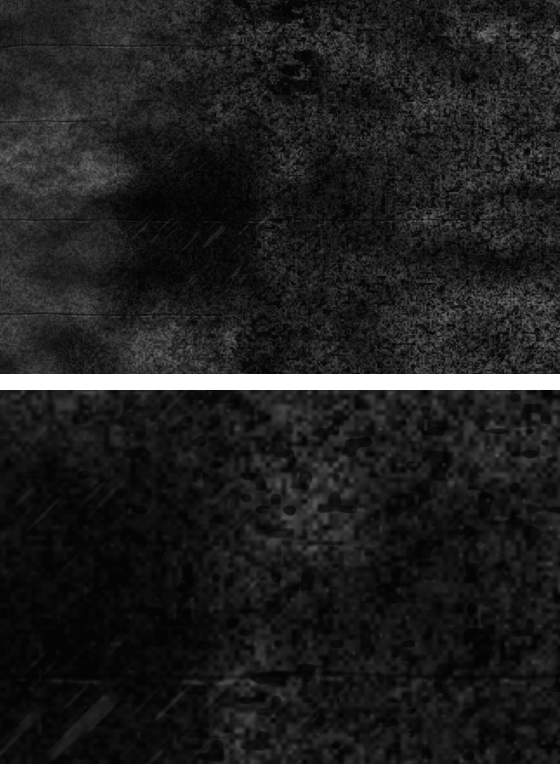
Top, the full canvas; bottom, a detail of the centre.
Give the GLSL for this texture, as a Shadertoy shader.

```glsl
// Weathered near-black concrete wall: slabs with chipped seams, soot stains,
// pale worn plaster and fine grit. Soft boxes lay out the stains and worn areas;
// layered value noise makes their edges ragged and adds grain, pits and scratches.

const float BASE_TONE = 0.147;      // plain wall brightness
const float LEFT_LIFT = 0.018;      // smoother slabs on the left are paler
const float SOOT_DEPTH = 0.76;      // how far stains darken the wall
const float CLOUD_CONTRAST = 1.5;
const float GRAIN_CONTRAST = 1.75;
const float GRAIN_SCALE = 215.0;    // grains per canvas height
const float WARP = 0.13;            // raggedness of stain edges
const float FLAKE_TONE = 0.15;
const float SEAM_WIDTH = 0.0035;
const vec4 SEAM_HEIGHTS = vec4(0.878, 0.675, 0.413, 0.160);
const vec4 SEAM_ENDS = vec4(0.72, 0.32, 1.45, 0.68);

float hash(vec2 p) {
    vec3 q = fract(vec3(p.xyx) * 0.1031);
    q += dot(q, q.yzx + 33.33);
    return fract((q.x + q.y) * q.z);
}

float noise(vec2 p) {
    vec2 i = floor(p), f = fract(p);
    f = f * f * (3.0 - 2.0 * f);
    return mix(mix(hash(i), hash(i + vec2(1, 0)), f.x),
               mix(hash(i + vec2(0, 1)), hash(i + vec2(1, 1)), f.x), f.y);
}

float fbm(vec2 p) {
    float sum = 0.0, amp = 0.5;
    for (int i = 0; i < 5; i++) {
        sum += amp * noise(p);
        p = mat2(0.8, 0.6, -0.6, 0.8) * p * 2.03 + 7.3;
        amp *= 0.5;
    }
    return sum / 0.97;
}

// 1 inside a box, fading to 0 across the given softness
float softBox(vec2 p, vec2 centre, vec2 halfSize, float softness) {
    vec2 d = abs(p - centre) - halfSize;
    float dist = length(max(d, 0.0)) + min(max(d.x, d.y), 0.0);
    return 1.0 - smoothstep(-softness, softness, dist);
}

// Soot: a large central stain, a plume above it and bands to the right
float sootMask(vec2 p) {
    float soot = softBox(p, vec2(0.52, 0.40), vec2(0.20, 0.24), 0.09);
    soot = max(soot, 0.75 * softBox(p, vec2(0.48, 0.75), vec2(0.10, 0.06), 0.10));
    soot = max(soot, 0.65 * softBox(p, vec2(0.90, 0.43), vec2(0.22, 0.14), 0.14));
    soot = max(soot, 0.70 * softBox(p, vec2(1.22, 0.47), vec2(0.28, 0.02), 0.05));
    soot = max(soot, 0.75 * softBox(p, vec2(1.28, 0.33), vec2(0.30, 0.03), 0.06));
    soot = max(soot, 0.55 * softBox(p, vec2(0.85, 0.10), vec2(0.20, 0.12), 0.12));
    return max(soot, 0.80 * softBox(p, vec2(0.25, 0.05), vec2(0.06, 0.05), 0.06));
}

// Worn plaster that shows paler than the wall
float wornMask(vec2 p) {
    float worn = softBox(p, vec2(0.14, 0.56), vec2(0.17, 0.13), 0.06);
    worn = max(worn, softBox(p, vec2(0.51, 0.08), vec2(0.14, 0.06), 0.04));
    worn = max(worn, softBox(p, vec2(0.78, 0.54), vec2(0.03, 0.05), 0.04));
    worn = max(worn, softBox(p, vec2(0.78, 0.38), vec2(0.07, 0.02), 0.04));
    worn = max(worn, softBox(p, vec2(1.25, 0.40), vec2(0.17, 0.012), 0.03));
    return max(worn, 0.5 * softBox(p, vec2(1.25, 0.15), vec2(0.24, 0.07), 0.08));
}

void mainImage(out vec4 fragColor, in vec2 fragCoord) {
    vec2 p = fragCoord / iResolution.y;
    p.x *= 1.5 * iResolution.y / iResolution.x;
    vec2 w = p + WARP * (vec2(fbm(p * 9.0), fbm(p * 9.0 + 41.0)) - 0.5);
    float rough = smoothstep(0.25, 0.75, w.x);
    float soot = sootMask(w);
    float worn = wornMask(w);

    // Broad tone, clouds and stains
    float tone = BASE_TONE + LEFT_LIFT * (1.0 - rough);
    tone *= 1.0 + CLOUD_CONTRAST * (fbm(p * vec2(7.0, 11.0)) - 0.5);
    tone *= 1.0 - SOOT_DEPTH * soot;
    float ridges = fbm(w * vec2(14.0, 38.0) + 5.0);
    tone += worn * (0.035 + 0.24 * (ridges - 0.45));

    // Black blotches running down from the top edge
    float drips = softBox(w, vec2(0.78, 0.88), vec2(0.08, 0.15), 0.06);
    drips = max(drips, 0.8 * softBox(w, vec2(0.63, 0.97), vec2(0.07, 0.04), 0.04));
    float blotches = smoothstep(0.47, 0.56, fbm(p * vec2(22.0, 26.0) + 3.0));
    tone *= 1.0 - 0.8 * drips * blotches;

    // Slab seams: a dark groove with a pale chipped lip
    for (int i = 0; i < 4; i++) {
        float d = p.y - SEAM_HEIGHTS[i] - 0.012 * (fbm(vec2(p.x * 9.0, float(i) * 8.0)) - 0.5);
        float reach = 1.0 - smoothstep(SEAM_ENDS[i] - 0.12, SEAM_ENDS[i], p.x);
        float chips = smoothstep(0.35, 0.65, noise(vec2(p.x * 28.0, float(i) * 5.0)));
        tone *= 1.0 - 0.45 * reach * (1.0 - smoothstep(0.0, SEAM_WIDTH, abs(d)));
        tone += 0.065 * reach * chips * (1.0 - smoothstep(0.0, SEAM_WIDTH, abs(d + 0.005)));
    }
    float joint = softBox(p, vec2(0.060, 0.94), vec2(0.001, 0.07), 0.003);
    joint = max(joint, softBox(p, vec2(0.315, 0.60), vec2(0.001, 0.07), 0.003));
    tone *= 1.0 - 0.4 * joint;

    // Grit, vertical brushing and small pits, strongest on the right
    float grain = 0.65 * noise(p * GRAIN_SCALE) + 0.35 * noise(p * GRAIN_SCALE * 0.47 + 19.0) - 0.5;
    float brush = noise(p * vec2(130.0, 9.0)) - 0.5;
    tone *= 1.0 + GRAIN_CONTRAST * grain * mix(0.5, 1.2, max(rough, soot)) + 0.25 * brush * rough;
    float pits = smoothstep(0.70, 0.82, noise(p * vec2(75.0, 100.0) + 9.0));
    tone *= 1.0 - 0.6 * pits * mix(0.25, 1.0, rough);

    // Diagonal scratches in the soot and wandering hairline cracks
    vec2 diagonal = vec2(p.x + p.y, p.y - p.x) * 0.7071;
    float scratches = smoothstep(0.68, 0.95, noise(diagonal * vec2(22.0, 170.0)));
    tone += 0.075 * scratches * soot * smoothstep(0.40, 0.62, fbm(p * 8.0 + 60.0));
    float crack = 1.0 - smoothstep(0.0, 0.012, abs(fbm(p * 4.5 + 80.0) - 0.5));
    tone += 0.06 * crack * rough * smoothstep(0.45, 0.75, noise(p * 45.0));

    // Pale flakes in the upper right and scattered bright specks
    float flakeArea = softBox(w, vec2(1.37, 0.90), vec2(0.14, 0.06), 0.09);
    tone += FLAKE_TONE * flakeArea * smoothstep(0.56, 0.66, fbm(p * 32.0 + 12.0));
    float specks = smoothstep(0.82, 0.96, noise(p * 125.0 + 70.0));
    tone += 0.09 * specks * mix(0.2, 1.0, rough) * (1.0 - 0.5 * soot);

    fragColor = vec4(vec3(clamp(tone, 0.015, 0.42)), 1.0);
}
```
